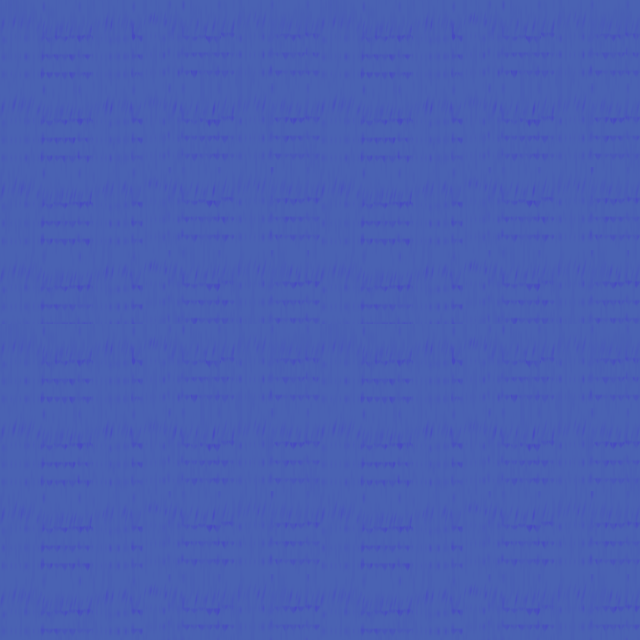
A WebGL 2 fragment shader for this texture map:

```glsl
#version 300 es
precision highp float;

uniform vec2 u_resolution;
out vec4 fragColor;

float hash(vec2 p) {
  return fract(sin(dot(p, vec2(127.1, 311.7))) * 43758.5453);
}

// Soft window between a and b
float span(float x, float a, float b) {
  return smoothstep(a - 0.004, a + 0.004, x) * (1.0 - smoothstep(b - 0.004, b + 0.004, x));
}

// Cellular row of leaning brush strokes around height 0
float strokes(vec2 p, float count, float seed) {
  float ink = 0.0;
  float x = (p.x - 0.05 * p.y) * count;
  for (int i = -1; i <= 1; i++) {
    float id = floor(x) + float(i);
    float key = mod(id, count);
    float center = id + 0.2 + 0.6 * hash(vec2(key, seed));
    float rise = 0.09 * (hash(vec2(key, seed + 3.0)) - 0.5);
    float reach = mix(0.05, 0.10, hash(vec2(key, seed + 7.0)));
    vec2 d = vec2((x - center) / 0.18, (p.y - rise) / reach);
    ink += mix(0.35, 0.9, hash(vec2(key, seed + 11.0))) * exp(-dot(d, d));
  }
  return ink;
}

// Broken row of flat-topped wedges hanging from height 0
float wedges(vec2 p, float count, float seed) {
  float x = p.x * count;
  float key = floor(x);
  float size = hash(vec2(key, seed));
  float depth = mix(0.04, 0.095, size);
  float halfWidth = 0.46 * (1.0 - clamp(p.y / depth, 0.0, 1.0));
  float side = abs(fract(x) - 0.5);
  float wedge = smoothstep(0.18, -0.12, side - halfWidth);
  wedge *= smoothstep(-0.025, 0.01, p.y) * (1.0 - smoothstep(depth * 0.4, depth + 0.025, p.y));
  float gap = step(0.4, hash(vec2(floor(x * 2.0), seed + 5.0)));
  float dash = exp(-pow((p.y - 0.015) / 0.022, 2.0)) * gap;
  return mix(0.2, 0.8, size) * wedge + 0.16 * dash;
}

// Fine vertical grain, smooth along each thread, from -0.5 to 0.5
float grain(vec2 p, vec2 count) {
  vec2 g = p * count;
  float column = floor(g.x);
  g.y += 5.0 * hash(vec2(column, 2.0));
  float row = floor(g.y);
  float tone = mix(hash(vec2(column, row)), hash(vec2(column, row + 1.0)), smoothstep(0.0, 1.0, fract(g.y)));
  return (tone - 0.5) * (0.3 + 0.7 * sin(3.14159 * fract(g.x)));
}

void main() {
  vec2 uv = gl_FragCoord.xy / u_resolution;

  // Two tiles across, just under two down, four courses in each
  float x = fract(uv.x * 2.0);
  float down = mod(1.0 - uv.y, 0.507);
  float course = min(floor(down / 0.1302), 3.0);
  float y = down / 0.1302 - course;

  // Columns of dense marks; the right part sits higher
  float lowBlocks = span(x, 0.130, 0.290) + span(x, 0.412, 0.445);
  float highBlocks = span(x, 0.568, 0.732) + span(x, 0.854, 1.02);
  float blocks = lowBlocks + highBlocks;
  float lift = (0.022 + 0.028 * step(1.5, course)) * smoothstep(0.445, 0.455, x);

  // Thread pattern that breaks up ground and ink alike
  float weave = grain(vec2(x, down), vec2(128.0, 48.0)) + 0.6 * grain(vec2(x, down), vec2(83.0, 30.0));
  float threads = clamp(1.0 + 1.5 * weave, 0.2, 1.8);

  // Slanted fringe at the top of each course
  float fringeY = y - 0.285 - 0.065 * lowBlocks - 0.05 * highBlocks + lift;
  float ink = 0.62 * strokes(vec2(x, -fringeY), 38.0, 1.0);
  ink += 0.42 * strokes(vec2(x, -fringeY - 0.02), 61.0, 23.0);

  // Three dashed rows, reduced to short upright flecks between the columns
  float broken = step(0.35, hash(vec2(floor(x * 42.0), 5.0)));
  for (int i = 0; i < 3; i++) {
    float line = float(i);
    float jitter = 0.05 * (hash(vec2(floor(x * 42.0), 31.0)) - 0.5) * step(line, 0.5);
    float lineY = y - 0.445 - 0.215 * line + lift + jitter;
    float marks = wedges(vec2(x, lineY), 42.0, 9.0 + line);
    ink += marks * (0.88 - 0.1 * line) * blocks;
    float fleck = exp(-pow((lineY - 0.02) / 0.045, 2.0));
    float thin = pow(abs(sin(x * 42.0 * 3.14159)), 4.0);
    float twin = pow(abs(sin(x * 71.0 * 3.14159)), 4.0);
    ink += 0.34 * fleck * thin * broken * (1.0 - blocks);
    ink += 0.14 * fleck * twin;
  }

  // Upright ticks at the column seams
  for (int i = 0; i < 4; i++) {
    float start = 0.135 + 0.281 * float(i) - 0.124 * step(1.5, float(i)) - 0.001 * float(i * i - i);
    for (int j = 0; j < 2; j++) {
      float seam = start + 0.112 * float(j);
      float dx = abs(x - seam - 0.005 * (0.5 - y));
      dx = min(dx, 1.0 - dx);
      float tick = exp(-pow(dx / 0.0042, 2.0));
      float wave = exp(-pow((y - 0.08 + lift) / 0.055, 2.0));
      for (int k = 0; k < 3; k++) {
        wave += 0.9 * exp(-pow((y - 0.42 - 0.215 * float(k) + lift) / 0.045, 2.0));
      }
      ink += 0.48 * tick * wave * (1.0 - 0.25 * float(j));
    }
  }

  // Woven ground and violet ink
  ink = ink * threads + 0.24 * max(weave, 0.0);
  ink = ink / (1.0 + 0.25 * ink);
  vec3 ground = vec3(0.290, 0.383, 0.700) + vec3(0.009, 0.030, -0.008) * weave;
  vec3 violet = vec3(0.274, 0.285, 0.750);
  fragColor = vec4(mix(ground, violet, clamp(ink, 0.0, 1.0)), 1.0);
}
```
